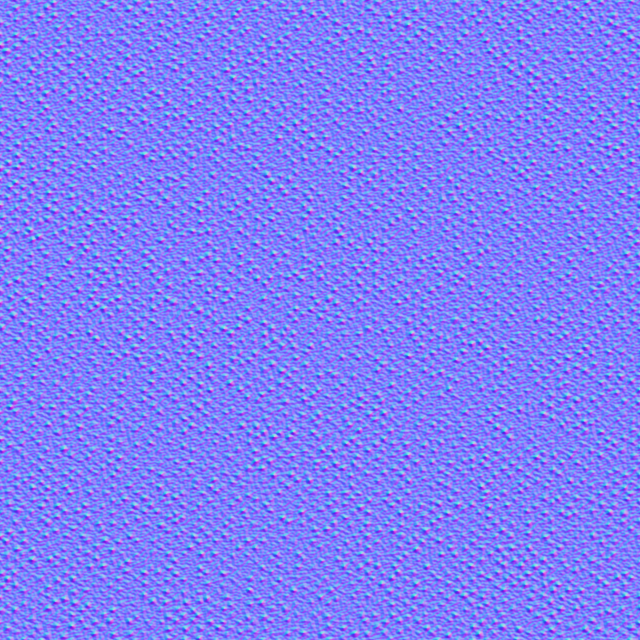
Reproduce this texture map procedurally as a Shadertoy shader.

```glsl
// Tangent-space normal map of a pebbled, woven-looking surface.
// A height field of small round bumps on a jittered diamond lattice, plus
// fine stretched grain, is differentiated and its normal encoded as colour.

float hash(vec2 p) {
    vec3 q = fract(p.xyx * vec3(0.1031, 0.1030, 0.0973));
    q += dot(q, q.yzx + 33.33);
    return fract((q.x + q.y) * q.z);
}

vec2 rotate(vec2 p, float angle) {
    float c = cos(angle), s = sin(angle);
    return vec2(c * p.x + s * p.y, c * p.y - s * p.x);
}

// Dot product of a random unit gradient with the offset from its corner
float cornerRamp(vec2 corner, vec2 offset) {
    float angle = 6.2832 * hash(corner);
    return dot(vec2(cos(angle), sin(angle)), offset);
}

float gradientNoise(vec2 p) {
    vec2 cell = floor(p), f = fract(p), e = vec2(1.0, 0.0);
    vec2 w = f * f * f * (f * (f * 6.0 - 15.0) + 10.0);
    float low = mix(cornerRamp(cell, f), cornerRamp(cell + e.xy, f - e.xy), w.x);
    float high = mix(cornerRamp(cell + e.yx, f - e.yx), cornerRamp(cell + 1.0, f - 1.0), w.x);
    return mix(low, high, w.y);
}

// Distinct bumps of varied height, in diagonal rows
float bumps(vec2 p) {
    vec2 halfCell = vec2(6.4, 4.9);
    vec2 s = p / halfCell;
    vec2 cell = floor(0.5 * vec2(s.x - s.y, s.x + s.y));
    float height = 0.0;
    for (int j = -1; j <= 1; j++)
    for (int i = -1; i <= 1; i++) {
        vec2 id = cell + vec2(i, j);
        vec2 jitter = vec2(hash(id + 17.3), hash(id + 71.9)) - 0.5;
        vec2 site = id + 0.5 + 0.42 * jitter;
        vec2 center = vec2(site.x + site.y, site.y - site.x) * halfCell;
        vec2 d = rotate(p - center, 0.2) / vec2(1.5, 1.25);
        float rowGain = 0.8 + 0.4 * hash(vec2(id.y, 5.7));
        float size = (0.5 + 2.0 * hash(id + 143.1)) * rowGain;
        height += size * exp(-0.5 * dot(d, d));
    }
    return height;
}

// Fine grain between the bumps, stretched sideways
float grain(vec2 p) {
    return 0.8 * gradientNoise(rotate(p, 0.2) / vec2(3.1, 2.2) + 300.0);
}

float surface(vec2 p) {
    return bumps(p) + grain(p);
}

void mainImage(out vec4 fragColor, in vec2 fragCoord) {
    // The canvas spans 512 surface units at every resolution
    vec2 p = 512.0 * fragCoord / iResolution.y;

    // Central differences give the slope
    vec2 e = vec2(0.5, 0.0);
    vec2 slope = vec2(surface(p + e.xy) - surface(p - e.xy),
                      surface(p + e.yx) - surface(p - e.yx)) / (2.0 * e.x);
    vec3 normal = normalize(vec3(-slope, 1.0));

    // Encode the tilt in red and green, with a softened blue falloff
    float blue = 0.995 - 0.28 * (1.0 - normal.z);
    fragColor = vec4(0.5 + 0.5 * normal.xy, blue, 1.0);
}
```
